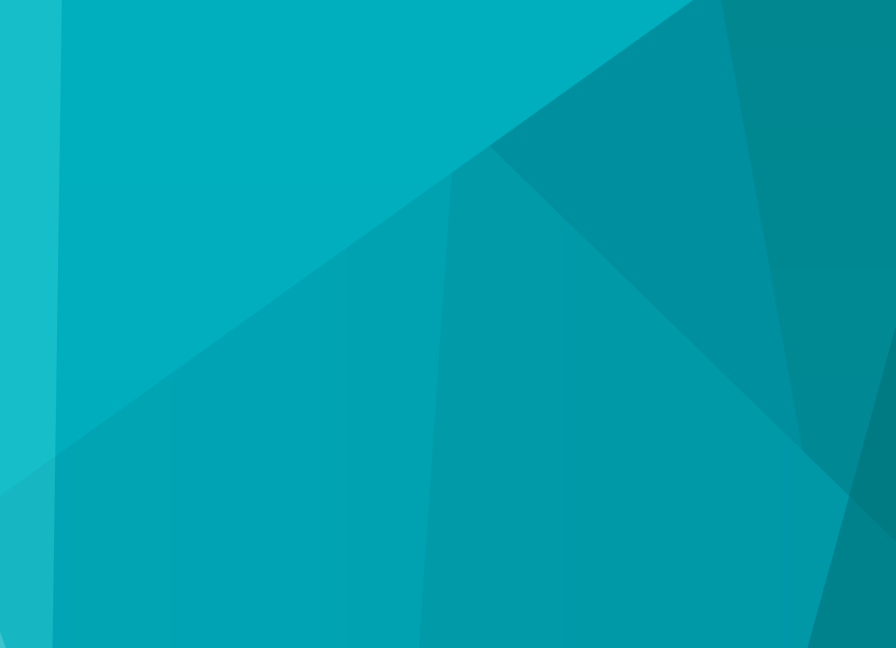
A WebGL 1 fragment shader for this background:

```glsl
precision highp float;
// Flat teal facets folded along straight creases, like cut paper.
// Each crease is a smooth half-plane mask; the masks blend in darker or
// lighter tones, with a gentle gradient inside the large facets.
uniform vec2 u_resolution;

// Coverage of the half-plane to the right of the line from a to b,
// with ends in canvas fractions and an edge about one pixel wide.
float rightOf(vec2 uv, vec2 a, vec2 b) {
    vec2 dir = normalize((b - a) * u_resolution);
    float dist = dot((uv - a) * u_resolution, vec2(dir.y, -dir.x));
    return smoothstep(-0.7, 0.7, dist);
}

// Tone running from one colour to another as t goes from 0 to 1.
vec3 tone(vec3 from, vec3 to, float t) {
    return mix(from, to, clamp(t, 0.0, 1.0));
}

void main() {
    vec2 uv = gl_FragCoord.xy / u_resolution;

    // Creases
    float lower = rightOf(uv, vec2(0.0, 0.235), vec2(0.7734, 1.0));
    float strip = rightOf(uv, vec2(0.069, 1.0), vec2(0.0586, 0.0));
    float middle = rightOf(uv, vec2(0.4674, 0.0), vec2(0.504, 0.733));
    float slope = rightOf(uv, vec2(1.0, 0.164), vec2(0.547, 0.774));
    float corner = rightOf(uv, vec2(0.8958, 0.303), vec2(0.8047, 1.0));
    float wedge = rightOf(uv, vec2(0.901, 0.0), vec2(1.0, 0.498));
    float glint = rightOf(uv, vec2(0.0, 0.025), vec2(0.0065, 0.0));

    // Facet tones
    vec3 bright = tone(vec3(0.0, 0.675, 0.737), vec3(0.0, 0.688, 0.745), uv.y);
    vec3 shade = tone(vec3(0.0, 0.645, 0.705), vec3(0.0, 0.635, 0.698), uv.x * 2.0);
    vec3 deep = tone(vec3(0.0, 0.604, 0.663), vec3(0.0, 0.596, 0.655), uv.x * 2.0 - 1.0);
    vec3 slopeTone = vec3(0.0, 0.561, 0.620);
    vec3 cornerTone = tone(vec3(0.0, 0.541, 0.588), vec3(0.0, 0.529, 0.565), uv.y);
    vec3 wedgeLow = vec3(0.0, 0.510, 0.553);
    vec3 wedgeHigh = vec3(0.0, 0.478, 0.514);
    vec3 stripHigh = vec3(0.086, 0.745, 0.788);
    vec3 stripLow = vec3(0.086, 0.714, 0.761);
    vec3 glintTone = vec3(0.24, 0.77, 0.81);

    // Area below the long diagonal, split by the slope and the wedge
    vec3 below = mix(mix(shade, deep, middle), wedgeLow, wedge);
    vec3 above = mix(mix(slopeTone, cornerTone, corner), wedgeHigh, wedge);
    vec3 color = mix(bright, mix(below, above, slope), lower);

    // Light strip along the left side and its small bottom glint
    color = mix(color, mix(stripHigh, stripLow, lower), strip);
    color = mix(color, glintTone, glint);

    gl_FragColor = vec4(color, 1.0);
}
```
